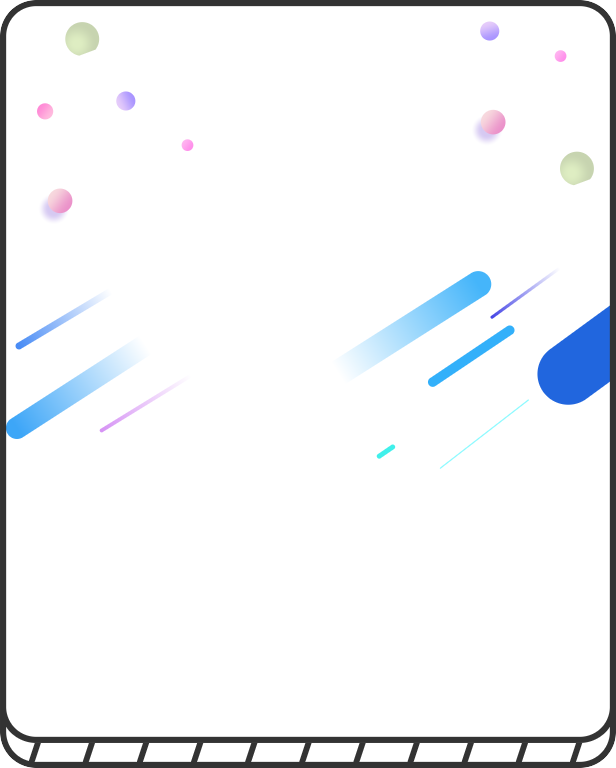
A Shadertoy shader for this background:

```glsl
float cover(float d) {
    float px = 100.0 / iResolution.y;
    return clamp(0.5 - d / px, 0.0, 1.0);
}

float roundBox(vec2 p, vec2 halfSize, float radius) {
    vec2 q = abs(p) - halfSize + radius;
    return length(max(q, 0.0)) + min(max(q.x, q.y), 0.0) - radius;
}

// Capsule from a to b whose opacity drops by fade along its length
void streak(inout vec3 col, vec2 p, vec2 a, vec2 b, float radius, vec3 tint, float fade) {
    vec2 axis = b - a;
    float h = clamp(dot(p - a, axis) / dot(axis, axis), 0.0, 1.0);
    float d = length(p - a - axis * h) - radius;
    col = mix(col, tint, cover(d) * (1.0 - fade * h));
}

// Disc shaded from dark to light along lightDir
void ball(inout vec3 col, vec2 q, float radius, vec3 dark, vec3 light, vec2 lightDir) {
    float shade = smoothstep(-1.0, 1.0, dot(q, lightDir) / radius);
    col = mix(col, mix(dark, light, shade), cover(length(q) - radius));
}

// Rose ball with a soft lavender shadow
void roseBall(inout vec3 col, vec2 q) {
    float shadow = 1.0 - smoothstep(0.7, 2.1, length(q + vec2(0.8, 1.05)));
    col = mix(col, vec3(0.84, 0.79, 0.95), shadow);
    ball(col, q, 1.6, vec3(0.92, 0.57, 0.79), vec3(0.97, 0.85, 0.87), vec2(-0.8, 0.6));
}

// Green pebble, flattened along its lower right side
void pebble(inout vec3 col, vec2 q) {
    float d = max(length(q) - 2.2, dot(q, vec2(0.35, -0.94)) - 1.9);
    float shade = smoothstep(0.3, 2.6, length(q + vec2(0.7, 0.6)));
    vec3 tint = mix(vec3(0.87, 0.93, 0.76), vec3(0.78, 0.83, 0.69), shade);
    col = mix(col, tint, cover(d));
}

void mainImage(out vec4 fragColor, in vec2 fragCoord) {
    // The canvas spans 80 by 100 units
    vec2 p = fragCoord / iResolution.xy * vec2(80.0, 100.0);
    vec3 col = vec3(1.0);

    // Scattered balls
    vec3 violet = vec3(0.66, 0.58, 1.0), lilac = vec3(0.9, 0.8, 0.98);
    vec3 pink = vec3(1.0, 0.54, 0.84), blush = vec3(1.0, 0.73, 0.87);
    vec3 orchid = vec3(1.0, 0.56, 0.92), paleOrchid = vec3(1.0, 0.7, 0.94);
    pebble(col, p - vec2(10.68, 94.92));
    pebble(col, p - vec2(74.93, 78.05));
    ball(col, p - vec2(16.34, 86.85), 1.24, violet, lilac, vec2(-0.9, -0.4));
    ball(col, p - vec2(63.6, 95.96), 1.24, violet, lilac, vec2(-0.3, 0.95));
    ball(col, p - vec2(5.86, 85.5), 1.05, pink, blush, vec2(0.8, -0.6));
    ball(col, p - vec2(24.35, 81.1), 0.76, orchid, paleOrchid, vec2(-0.8, 0.6));
    ball(col, p - vec2(72.8, 92.7), 0.76, orchid, paleOrchid, vec2(-0.8, 0.6));
    roseBall(col, p - vec2(7.8, 73.85));
    roseBall(col, p - vec2(64.05, 84.1));

    // Left streaks
    streak(col, p, vec2(2.47, 54.95), vec2(14.4, 62.1), 0.45, vec3(0.29, 0.55, 0.96), 1.0);
    streak(col, p, vec2(2.2, 44.27), vec2(18.9, 55.1), 1.43, vec3(0.24, 0.65, 0.97), 1.0);
    streak(col, p, vec2(13.2, 43.95), vec2(24.8, 51.1), 0.25, vec3(0.84, 0.58, 0.96), 1.0);

    // Right streaks
    streak(col, p, vec2(62.1, 63.0), vec2(43.9, 51.4), 1.7, vec3(0.27, 0.71, 0.98), 1.0);
    streak(col, p, vec2(63.9, 58.7), vec2(72.7, 65.1), 0.2, vec3(0.28, 0.28, 0.9), 1.0);
    streak(col, p, vec2(56.2, 50.25), vec2(66.2, 57.0), 0.62, vec3(0.2, 0.69, 0.98), 0.0);
    streak(col, p, vec2(49.25, 40.6), vec2(51.0, 41.8), 0.32, vec3(0.25, 0.94, 0.92), 0.0);
    streak(col, p, vec2(57.2, 39.05), vec2(68.6, 47.9), 0.08, vec3(0.55, 0.98, 1.0), 0.0);
    streak(col, p, vec2(73.8, 51.3), vec2(88.0, 61.7), 4.0, vec3(0.13, 0.4, 0.87), 0.0);

    // Card outline and the panel above its striped edge
    float card = roundBox(p - vec2(40.0, 50.0), vec2(40.0, 50.0), 4.7);
    float panel = roundBox(p - vec2(40.0, 51.63), vec2(40.0, 48.37), 4.7);
    float cardRing = abs(card + 0.4) - 0.4;
    float panelRing = abs(panel + 0.4) - 0.4;

    // Repeated slanted stripes between both outlines
    float slant = p.x - 0.33 * (p.y - 2.0) - 4.5;
    float stripe = abs(mod(slant + 3.515, 7.03) - 3.515) * 0.95 - 0.38;
    stripe = max(stripe, max(card, -panel));

    float ink = cover(min(min(cardRing, panelRing), stripe));
    col = mix(col, vec3(0.2), ink);
    fragColor = vec4(mix(vec3(1.0), col, cover(card)), 1.0);
}
```
